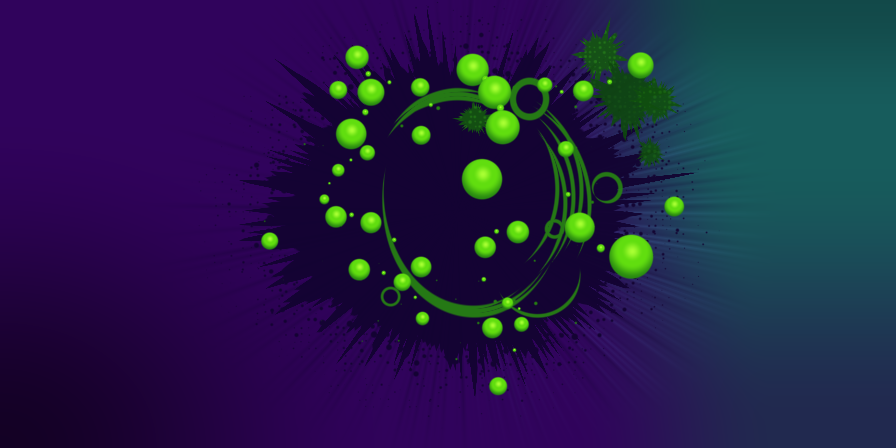
This background is drawn by a Shadertoy shader. Its source:

```glsl
const float TAU = 6.28318;
const vec3 PURPLE = vec3(.19, .01, .36);
const vec3 NAVY = vec3(.13, .16, .31);
const vec3 TEAL = vec3(.09, .36, .36);
const vec3 INK = vec3(.07, .01, .19);
const vec3 LEAF = vec3(.04, .25, .05);
const vec3 GREEN = vec3(.18, .62, .08);
const vec3 LIME = vec3(.38, .87, .06);

float hash(vec2 p) {
  return fract(sin(dot(p, vec2(127.1, 311.7))) * 43758.5);
}

float fill(float d, float px) {
  return 1. - smoothstep(-px, px, d);
}

// Triangular teeth of random height around a full turn
float spikes(float angle, float count, float seed) {
  float t = fract(angle / TAU) * count;
  float height = hash(vec2(floor(t), seed));
  return height * height * (1. - abs(fract(t) * 2. - 1.));
}

// One jittered dot per cell, shrinking with density
float droplets(vec2 p, float scale, float density, float seed, float px) {
  vec2 g = p * scale, id = floor(g) + seed;
  vec2 spot = .35 + .3 * vec2(hash(id), hash(id + 17.));
  float r = .4 * max(density - hash(id + 31.), 0.);
  return fill(length(fract(g) - spot) - r, px * scale) * smoothstep(0., .04, r);
}

// Tapered elliptical stroke centred on one angle
float arc(vec2 p, vec2 center, vec2 radii, float mid, float span, float width, float px) {
  vec2 q = (p - center) / radii;
  float turn = abs(mod(atan(q.y, q.x) - mid + TAU * .5, TAU) - TAU * .5);
  float taper = 1. - smoothstep(.3, 1., turn / span);
  float d = abs(length(q) - 1.) * min(radii.x, radii.y);
  return fill(d - width * taper, px) * smoothstep(0., .15, taper);
}

// Bundle of crossing strands
float brush(vec2 p, vec2 center, vec2 radii, float mid, float span, float spread, float px) {
  float ink = 0.;
  for (int i = 0; i < 5; i++) {
    float k = float(i) - 2.;
    vec2 shift = spread * vec2(k * .5, sin(k * 2.3));
    ink = max(ink, arc(p, center + shift, radii + spread * k * .5, mid + .1 * k, span, .0045, px));
  }
  return ink;
}

void sphere(inout vec3 col, vec2 p, vec2 center, float r, float px) {
  vec2 q = (p - center) / r;
  float light = 1. - length(q - vec2(.05, .25)) / 1.25;
  vec3 skin = mix(GREEN * .85, LIME, smoothstep(0., .5, light));
  skin = mix(skin, vec3(.66, 1., .2), smoothstep(.6, 1., light));
  col = mix(col, skin, fill(length(q) * r - r, px));
}

// Beads along a curve through a, b and c, with crumbs between
void beads(inout vec3 col, vec2 p, vec2 a, vec2 b, vec2 c, float r0, float r1, float px) {
  for (int i = 0; i < 5; i++) {
    float t = float(i) / 4., s = 1. - t;
    vec2 center = a * s * (s - t) + b * 4. * t * s + c * t * (t - s);
    sphere(col, p, center, mix(r0, r1, t) * (i % 2 == 0 ? 1. : .22), px);
  }
}

void foliage(inout vec3 col, vec2 p, vec2 center, float r, float glow, float px) {
  vec2 q = p - center;
  float angle = atan(q.y, q.x);
  float edge = r * (.6 + .5 * spikes(angle, 17., r) + .4 * spikes(angle, 41., r));
  float speck = droplets(p, 90., .9, 5., px);
  vec3 tint = mix(LEAF, GREEN, glow * (.3 + .5 * speck));
  col = mix(col, tint, .9 * fill(length(q) - edge, px * 2.));
}

void mainImage(out vec4 fragColor, in vec2 fragCoord) {
  vec2 p = fragCoord / iResolution.y;
  float px = 1. / iResolution.y;

  // Backdrop
  vec3 right = mix(NAVY, TEAL, smoothstep(.05, .65, p.y));
  right *= 1. - .2 * smoothstep(.75, 1., p.y);
  vec3 col = mix(PURPLE, right, smoothstep(1.2, 1.68, p.x + .12 * (p.y - .5)));
  col *= .4 + .6 * smoothstep(0., .75, length(p * vec2(.8, 1.)));

  // Ink burst with rays and spatter
  vec2 q = p - vec2(1.02, .53);
  float angle = atan(q.y, q.x), k = length(q / vec2(.37, .3));
  float halo = 1. - smoothstep(1., 2., k);
  col += vec3(.05, .11, .13) * spikes(angle, 260., 3.) * halo * smoothstep(.9, 1.6, p.x);
  col = mix(col, INK, .5 * spikes(angle, 190., 8.) * halo);
  float rim = .95 + .3 * (spikes(angle, 37., 1.) + spikes(angle, 97., 2.) + spikes(angle, 181., 4.));
  float ink = fill((k - rim) * .3, px * 1.5);
  float density = .75 - .75 * smoothstep(.95, 1.75, k);
  ink = max(ink, droplets(p, 34., density, 2., px));
  ink = max(ink, droplets(p + .013, 62., density, 9., px));
  col = mix(col, INK, ink * .94);

  // Brushed ring and loops
  float line = brush(p, vec2(1.065, .56), vec2(.215, .23), .1, .85, .018, px);
  line = max(line, brush(p, vec2(1.025, .56), vec2(.2, .23), 1.75, .6, .007, px));
  line = max(line, brush(p, vec2(1.055, .56), vec2(.2, .255), 4.3, 1.3, .004, px));
  line = max(line, arc(p, vec2(1.2, .39), vec2(.095), 5., 1.5, .004, px));
  line = max(line, arc(p, vec2(1.182, .779), vec2(.037, .04), .5, 12., .007, px));
  line = max(line, arc(p, vec2(1.354, .58), vec2(.031), .6, 3.5, .005, px));
  line = max(line, arc(p, vec2(1.238, .489), vec2(.018), 0., 12., .004, px));
  line = max(line, arc(p, vec2(.872, .338), vec2(.019), 0., 12., .003, px));
  col = mix(col, GREEN * .85, line * .9);

  // Green crumbs near the ring
  float band = 1. - smoothstep(0., .5, abs(k - .85));
  col = mix(col, GREEN * .8, droplets(p, 23., .3 * band, 40., px));

  // Leafy tufts
  foliage(col, p, vec2(1.34, .878), .058, .8, px);
  foliage(col, p, vec2(1.4, .785), .085, .25, px);
  foliage(col, p, vec2(1.465, .775), .052, .5, px);
  foliage(col, p, vec2(1.453, .66), .033, .4, px);
  foliage(col, p, vec2(1.06, .735), .04, .8, px);

  // Glossy beads
  beads(col, p, vec2(.797, .872), vec2(.828, .794), vec2(.784, .701), .026, .034, px);
  beads(col, p, vec2(.755, .799), vec2(.938, .805), vec2(.94, .698), .02, .021, px);
  beads(col, p, vec2(.82, .659), vec2(.755, .62), vec2(.724, .555), .017, .011, px);
  beads(col, p, vec2(.75, .516), vec2(.828, .503), vec2(.94, .404), .024, .023, px);
  beads(col, p, vec2(.802, .398), vec2(.898, .37), vec2(.943, .289), .024, .015, px);
  beads(col, p, vec2(1.055, .844), vec2(1.104, .794), vec2(1.122, .716), .036, .038, px);
  beads(col, p, vec2(1.43, .854), vec2(1.302, .797), vec2(1.216, .81), .029, .017, px);
  beads(col, p, vec2(1.409, .427), vec2(1.294, .492), vec2(1.263, .667), .049, .018, px);
  beads(col, p, vec2(1.099, .268), vec2(1.083, .448), vec2(1.156, .482), .023, .025, px);
  beads(col, p, vec2(1.112, .138), vec2(1.164, .276), vec2(1.133, .323), .02, .013, px);
  sphere(col, p, vec2(1.076, .6), .045, px);
  sphere(col, p, vec2(1.505, .539), .022, px);
  sphere(col, p, vec2(.602, .462), .019, px);
  fragColor = vec4(col, 1.);
}
```
